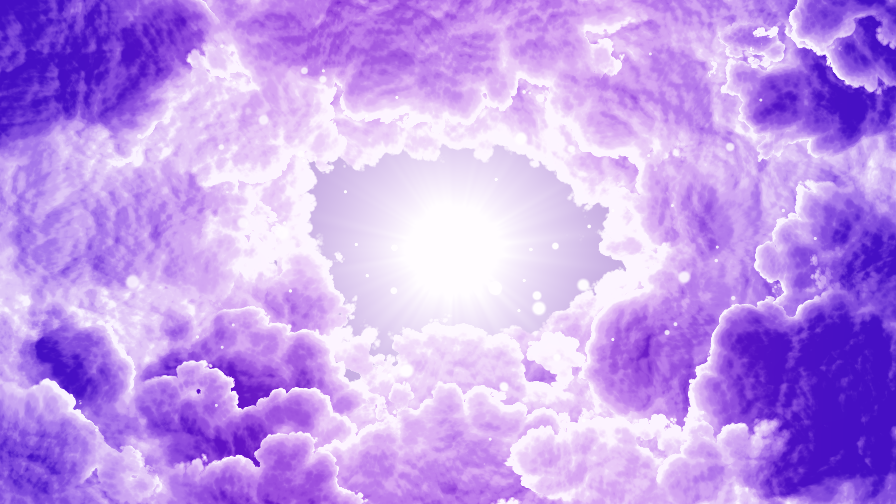
Give the GLSL for this background, as a WebGL 2 fragment shader.

```glsl
#version 300 es
precision highp float;
uniform vec2 u_resolution;
out vec4 fragColor;

const vec2 SUN = vec2(0.9, 0.505);
// Cloud banks from far to near: centre, radius; then the tone of each core
const vec4 UPPER[11] = vec4[](
    vec4(0.00, 0.94, 0.44, 0.28), vec4(0.14, 0.56, 0.36, 0.19), vec4(0.80, 0.97, 0.42, 0.20),
    vec4(0.46, 0.77, 0.20, 0.13), vec4(1.27, 0.80, 0.18, 0.11), vec4(1.70, 0.83, 0.24, 0.14),
    vec4(1.74, 0.92, 0.24, 0.11), vec4(1.66, 1.02, 0.21, 0.09), vec4(0.40, 0.54, 0.12, 0.09),
    vec4(0.53, 0.40, 0.13, 0.10), vec4(1.38, 0.52, 0.17, 0.15));
const vec4 LOWER[12] = vec4[](
    vec4(1.72, 0.48, 0.18, 0.16), vec4(0.92, 0.20, 0.30, 0.14), vec4(1.32, 0.30, 0.17, 0.23),
    vec4(1.65, 0.21, 0.26, 0.26), vec4(0.14, 0.27, 0.20, 0.11), vec4(0.46, 0.23, 0.24, 0.14),
    vec4(0.08, 0.10, 0.20, 0.16), vec4(0.42, 0.13, 0.24, 0.12), vec4(0.93, 0.06, 0.27, 0.15),
    vec4(1.20, 0.02, 0.20, 0.13), vec4(0.56, 0.00, 0.22, 0.11), vec4(1.45, 0.08, 0.13, 0.09));
const float UPPER_TONE[11] = float[](0.20, 0.58, 0.40, 0.68, 0.54, 0.08, 0.08, 0.12, 0.46, 0.50, 0.54);
const float LOWER_TONE[12] = float[](0.18, 0.70, 0.42, 0.16, 0.14, 0.18, 0.34, 0.18, 0.42, 0.60, 0.26, 0.50);

vec2 hash(vec2 p) {
    vec3 q = fract(p.xyx * vec3(0.1031, 0.1030, 0.0973));
    q += dot(q, q.yzx + 33.33);
    return fract((q.xx + q.yz) * q.zy);
}
float noise(vec2 p) {
    vec2 i = floor(p), f = fract(p);
    f = f * f * (3.0 - 2.0 * f);
    return mix(mix(hash(i).x, hash(i + vec2(1, 0)).x, f.x),
               mix(hash(i + vec2(0, 1)).x, hash(i + 1.0).x, f.x), f.y);
}
float fbm(vec2 p) {
    float sum = 0.0;
    for (float amp = 0.5; amp > 0.02; amp *= 0.5) {
        sum += amp * noise(p);
        p = mat2(1.6, 1.2, -1.2, 1.6) * p + 7.3;
    }
    return sum;
}
// Round bump around the nearest scattered point
float bump(vec2 p) {
    float nearest = 1.0;
    for (int i = 0; i < 9; i++) {
        vec2 id = floor(p) + vec2(i % 3 - 1, i / 3 - 1);
        vec2 away = id + hash(id) - p;
        nearest = min(nearest, dot(away, away));
    }
    return 1.0 - nearest;
}
// Cauliflower relief: bumps on bumps
float puff(vec2 p) {
    p = 7.0 * (p + 0.035 * vec2(noise(p * 9.0), noise(p * 9.0 + 40.0)));
    float sum = 0.0;
    for (float amp = 0.5; amp > 0.03; amp *= 0.52) {
        sum += amp * bump(p);
        p = mat2(1.7, 1.2, -1.2, 1.7) * p + 3.7;
    }
    return sum;
}
// Billow lit on the side that faces the sun; layer holds tone and cover
void cloud(inout vec2 layer, vec2 p, vec4 shape, float core) {
    vec2 q = (p - shape.xy) / shape.zw;
    if (dot(q, q) > 2.6) return;
    vec2 toSun = normalize(SUN - shape.xy), seat = p + shape.xy * 13.0;
    float height = puff(seat), relief = height - puff(seat + toSun * 0.012);
    float depth = (1.0 - length(q)) * min(shape.z, shape.w) + (height - 0.76) * 0.24;
    float lit = smoothstep(-0.6, 0.7, dot(normalize(q / shape.zw + 1e-4), toSun));
    float shade = core + relief * 1.4 + (fbm(seat * 4.5) - 0.48) * 0.5;
    shade += (1.0 - core) * lit * exp(-max(depth, 0.0) * 25.0);
    layer = mix(layer, vec2(shade, 1.0), smoothstep(0.0, mix(0.12, 0.006, lit), depth));
}
vec3 ramp(float t) {
    vec3 c = mix(vec3(0.34, 0.06, 0.77), vec3(0.56, 0.30, 0.87), smoothstep(0.0, 0.25, t));
    c = mix(c, vec3(0.69, 0.47, 0.92), smoothstep(0.25, 0.42, t));
    c = mix(c, vec3(0.81, 0.64, 0.95), smoothstep(0.42, 0.6, t));
    c = mix(c, vec3(0.89, 0.78, 0.97), smoothstep(0.6, 0.78, t));
    return mix(c, vec3(0.98, 0.95, 1.0), smoothstep(0.78, 0.96, t));
}

void main() {
    vec2 p = gl_FragCoord.xy / u_resolution.y;
    p.x += 0.5 * (16.0 / 9.0 - u_resolution.x / u_resolution.y);
    vec2 fromSun = p - SUN;
    float r = length(fromSun);
    vec2 dir = fromSun / max(r, 1e-4);

    // Ring of pale cloud around the opening, then the banks over it
    float height = puff(p);
    float ring = (length((p - vec2(0.885, 0.52)) / vec2(0.31, 0.2)) - 1.0) * 0.2 + (height - 0.76) * 0.22;
    float tone = 0.64 + (fbm(p * 4.0) - 0.48) * 0.9 + 0.3 * exp(-max(ring, 0.0) * 12.0);
    tone += 1.4 * (height - puff(p - dir * 0.012));
    vec2 layer = vec2(tone, smoothstep(-0.004, 0.006, ring));
    for (int i = 0; i < 11; i++) cloud(layer, p, UPPER[i], UPPER_TONE[i]);
    for (int i = 0; i < 12; i++) cloud(layer, p, LOWER[i], LOWER_TONE[i]);

    // Warm magenta in the middle, cool blue at the sides
    tone = clamp((layer.x - 0.62) * 1.28 + 0.62, 0.0, 1.0);
    vec3 color = ramp(tone);
    color.r += (0.06 - 0.12 * smoothstep(0.25, 0.85, abs(fromSun.x))) * (1.1 - tone);
    vec3 haze = mix(vec3(0.92, 0.85, 0.98), vec3(0.74, 0.62, 0.87), smoothstep(0.06, 0.34, r));
    color = mix(haze, color, layer.y);

    // Sun, halo, rays and level streak
    float rays = noise(dir * 8.0) * noise(dir * 17.0 + 9.0);
    float glow = 1.2 * exp(-r * r * 100.0) + 0.42 * exp(-r * r * 10.0) + 0.6 * rays * exp(-r * 6.0);
    glow += 0.2 * exp(-abs(fromSun.y) * 70.0 - abs(fromSun.x) * 5.0);

    // Drifting specks of light, denser near the sun
    for (int i = 0; i < 64; i++) {
        vec2 a = hash(vec2(i, 5)), b = hash(vec2(i, 19));
        vec2 spot = SUN + (a - 0.5) * vec2(1.7, 1.0) * mix(0.35, 1.0, b.x);
        float size = 0.003 + 0.014 * pow(b.y, 5.0);
        glow += 0.75 * (1.0 - smoothstep(size * 0.65, size * 1.3, length(p - spot)));
    }
    fragColor = vec4(mix(color, vec3(1.0, 0.99, 1.0), clamp(glow, 0.0, 1.0)), 1.0);
}
```
